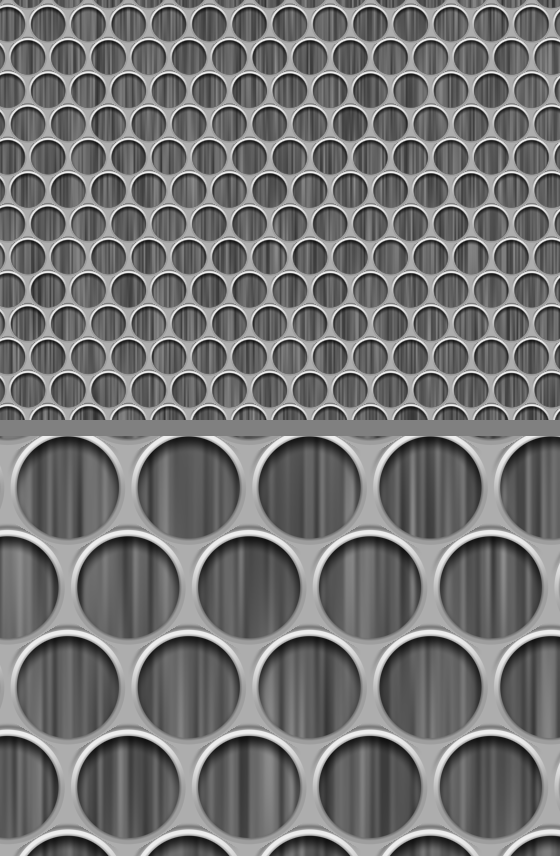
Top: the whole. Bottom: its middle third, enlarged.
Give the GLSL for this texture, as a Shadertoy shader.

```glsl
#define PITCH vec2(0.09592, 0.07923)
#define FIRST_HOLE vec2(0.0667, 0.0712)
#define HOLE_RADIUS 0.0405
#define RIM_WIDTH 0.0050
#define STREAK_DENSITY 250.0
#define STREAK_CONTRAST 0.42
#define FLOOR_GREY 0.375
#define WEB_GREY 0.68
#define SHADOW_DROP 0.006

float hash(vec2 p) {
    vec3 q = fract(vec3(p.xyx) * 0.1031);
    q += dot(q, q.yzx + 33.33);
    return fract((q.x + q.y) * q.z);
}

float noise(vec2 p) {
    vec2 i = floor(p), f = fract(p);
    f = f * f * (3.0 - 2.0 * f);
    return mix(mix(hash(i), hash(i + vec2(1, 0)), f.x),
               mix(hash(i + vec2(0, 1)), hash(i + vec2(1, 1)), f.x), f.y);
}

// Offset from the nearest hole centre; odd rows are shifted by half a pitch
vec2 nearestHole(vec2 p) {
    p -= FIRST_HOLE;
    float baseRow = floor(p.y / PITCH.y);
    vec2 nearest = vec2(1.0);
    for (int i = 0; i < 2; i++) {
        float row = baseRow + float(i);
        float x = p.x / PITCH.x - 0.5 * mod(row, 2.0);
        vec2 offset = vec2((x - floor(x + 0.5)) * PITCH.x, p.y - row * PITCH.y);
        if (dot(offset, offset) < dot(nearest, nearest)) nearest = offset;
    }
    return nearest;
}

// Brushed floor: fine and broad vertical streaks
float brushedFloor(vec2 p) {
    float fine = noise(p * vec2(STREAK_DENSITY, 5.0) + 17.0);
    float medium = noise(p * vec2(STREAK_DENSITY * 0.45, 7.0) + 71.0);
    float broad = noise(p * vec2(40.0, 4.0) + 130.0);
    float streak = 0.6 * fine + 0.3 * medium + 0.1 * broad;
    return FLOOR_GREY + STREAK_CONTRAST * (streak - 0.5);
}

// Raised web: lit upper rim, crease behind it, dimmer lower rim
float raisedWeb(vec2 offset, float edge, float aa) {
    vec2 normal = normalize(offset + vec2(0.0, 1e-5));
    float facing = dot(normal, normalize(vec2(-0.2, 1.0)));
    float lit = smoothstep(-0.35, 0.85, facing);
    float rim = 1.0 - smoothstep(RIM_WIDTH - aa, RIM_WIDTH + aa, edge);
    float crease = exp(-pow((edge - RIM_WIDTH * 1.45) / 0.0018, 2.0));
    float grey = WEB_GREY - 0.2 * crease * smoothstep(0.3, 1.0, facing);
    grey = mix(grey, mix(0.62, 0.93, lit), rim);
    // Rounded inner lip
    return grey * mix(0.72, 1.0, smoothstep(0.0, 0.0025, edge));
}

void mainImage(out vec4 fragColor, in vec2 fragCoord) {
    vec2 p = fragCoord / iResolution.y;
    float aa = 0.75 / iResolution.y;
    vec2 offset = nearestHole(p);
    float edge = length(offset) - HOLE_RADIUS;

    // Shadow cast by the upper lip onto the floor
    float shadowEdge = length(offset + vec2(0.0, SHADOW_DROP)) - HOLE_RADIUS;
    float shadow = smoothstep(-0.007, 0.006, shadowEdge);
    float hole = brushedFloor(p) * (1.0 - 0.75 * shadow);

    float web = raisedWeb(offset, edge, aa);
    float grey = mix(hole, web, smoothstep(-aa, aa, edge));
    fragColor = vec4(vec3(grey), 1.0);
}
```
